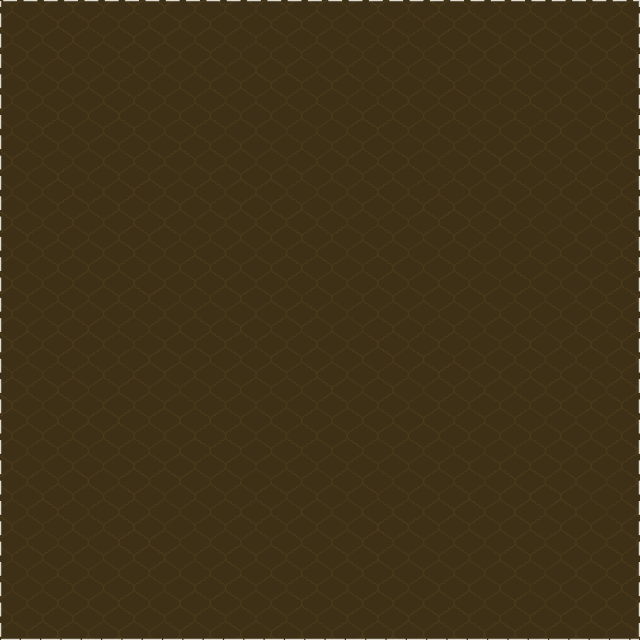
Write a WebGL 2 fragment shader that draws this pattern.

```glsl
#version 300 es
precision highp float;
// Dark brown lantern lattice in thin stepped ogee lines, with a pale broken rim.

#define REPEATS 21.0
#define PHASE vec2(0.10, 0.30)
#define STEP_RADIUS 0.08
#define LINE_HALF_WIDTH 0.018
#define LINE_WEAR 0.35
#define RIM_WIDTH 0.0019
#define RIM_DASHES 31.5
#define RIM_DASH_FILL 0.68
#define GROUND_COLOR vec3(0.238, 0.188, 0.088)
#define LINE_COLOR vec3(0.305, 0.235, 0.105)
#define RIM_COLOR vec3(0.88, 0.86, 0.82)

uniform vec2 u_resolution;
out vec4 fragColor;

float hash(vec2 p) {
    p = fract(p * vec2(0.1031, 0.1137));
    p += dot(p, p.yx + 33.33);
    return fract((p.x + p.y) * p.x * 17.0);
}

float valueNoise(vec2 p) {
    vec2 cell = floor(p);
    vec2 f = fract(p);
    f = f * f * (3.0 - 2.0 * f);
    float low = mix(hash(cell), hash(cell + vec2(1.0, 0.0)), f.x);
    float high = mix(hash(cell + vec2(0.0, 1.0)), hash(cell + 1.0), f.x);
    return mix(low, high, f.y);
}

// Distance to the upper right quarter of a circle.
float quarterArc(vec2 p, vec2 center, float radius) {
    vec2 d = p - center;
    if (min(d.x, d.y) >= 0.0) return abs(length(d) - radius);
    return min(length(d - vec2(radius, 0.0)), length(d - vec2(0.0, radius)));
}

// Half an edge: a small scallop, then the wide side lobe.
float halfEdge(vec2 p) {
    float scallop = quarterArc(p, vec2(0.0, -STEP_RADIUS), STEP_RADIUS);
    float lobe = quarterArc(p, vec2(STEP_RADIUS, -0.25), 0.25 - STEP_RADIUS);
    return min(scallop, lobe);
}

// Mirrors fold the staggered lattice onto a single edge.
float latticeDistance(vec2 p) {
    vec2 folded = abs(fract(p) - 0.5);
    vec2 fromMiddle = folded - 0.25;
    return min(halfEdge(fromMiddle), halfEdge(-fromMiddle));
}

float coverage(float signedDistance, float pixel) {
    return clamp(0.5 - signedDistance / pixel, 0.0, 1.0);
}

// Pale rim: dashed on three sides, nearly whole along the bottom.
float rimMask(vec2 uv, float pixel) {
    vec2 edge = min(uv, 1.0 - uv);
    bool horizontal = edge.y < edge.x;
    float along = horizontal ? uv.x : uv.y;
    float fill = horizontal && uv.y < 0.5 ? 0.94 : RIM_DASH_FILL;
    float dash = abs(fract(along * RIM_DASHES) - 0.5) - 0.5 * fill;
    float dashed = coverage(dash, pixel * RIM_DASHES);
    return dashed * coverage(min(edge.x, edge.y) - RIM_WIDTH, pixel);
}

void main() {
    float side = min(u_resolution.x, u_resolution.y);
    vec2 uv = gl_FragCoord.xy / u_resolution;
    float pixel = 1.0 / side;
    vec2 tile = uv * REPEATS + PHASE;

    // Lattice lines, slightly uneven in strength
    float line = coverage(latticeDistance(tile) - LINE_HALF_WIDTH, pixel * REPEATS);
    line *= 1.0 - LINE_WEAR * valueNoise(tile * 2.5);
    vec3 color = mix(GROUND_COLOR, LINE_COLOR, line);

    // Rim
    color = mix(color, RIM_COLOR, rimMask(uv, pixel));
    fragColor = vec4(color, 1.0);
}
```
